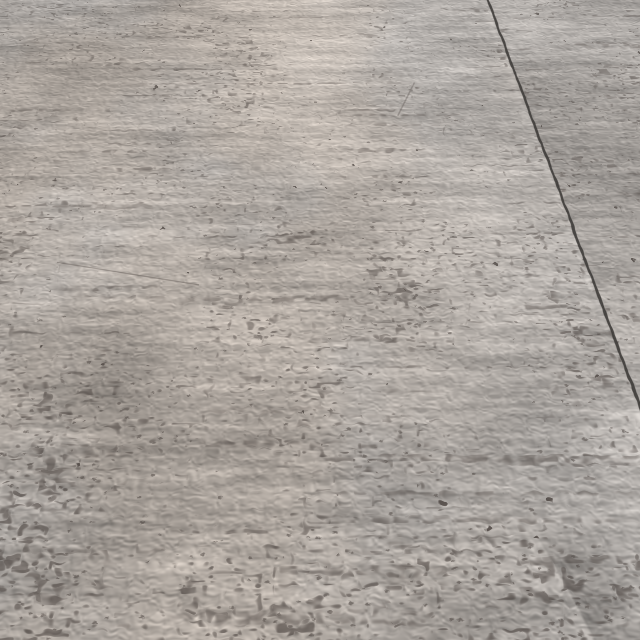
Reproduce this texture procedurally as a WebGL 1 fragment shader.

```glsl
precision highp float;
// Weathered brushed concrete seen at a slant, crossed by a dark slab joint.
// Stretched noise on a foreshortened ground plane makes the brush streaks and
// cracks, cellular noise makes the pits, and soft layered noise the stains.
uniform vec2 u_resolution;

const vec3 GREY_TINT = vec3(1.018, 0.994, 0.972);
const vec3 TAN_TINT = vec3(1.032, 0.985, 0.940);
const vec3 PIT_COLOR = vec3(0.28, 0.25, 0.235);
const vec3 JOINT_COLOR = vec3(0.24, 0.23, 0.22);
const float BASE_TONE = 0.672;
const float STAIN_CONTRAST = 0.27;
const float STREAK_CONTRAST = 0.075;
const float GRAIN_CONTRAST = 0.115;
const float HORIZON = 2.4;          // height of the vanishing line
const float JOINT_TOP = 0.762;      // where the joint meets the top edge
const float JOINT_SLOPE = 0.375;
const float JOINT_HALF_WIDTH = 0.0018;

float hash(vec2 p) {
  vec3 q = fract(p.xyx * 0.1031);
  q += dot(q, q.yzx + 33.33);
  return fract((q.x + q.y) * q.z);
}

float noise(vec2 p) {
  vec2 i = floor(p), f = fract(p);
  f = f * f * (3.0 - 2.0 * f);
  return mix(mix(hash(i), hash(i + vec2(1, 0)), f.x),
             mix(hash(i + vec2(0, 1)), hash(i + vec2(1, 1)), f.x), f.y);
}

float layeredNoise(vec2 p) {
  float sum = 0.0, weight = 0.5;
  for (int i = 0; i < 4; i++) {
    sum += weight * noise(p);
    p = p * 2.07 + 17.3;
    weight *= 0.5;
  }
  return sum / 0.9375;
}

// Cellular pits: a share of the cells holds one ragged round hole.
float pits(vec2 p, float share, float maxRadius, float soft) {
  float cover = 0.0;
  vec2 cell = floor(p);
  vec2 ragged = p + 0.25 * (vec2(noise(p * 5.0), noise(p * 5.0 + 40.0)) - 0.5);
  for (int y = -1; y <= 1; y++) {
    for (int x = -1; x <= 1; x++) {
      vec2 c = cell + vec2(x, y);
      vec2 center = c + vec2(hash(c + 3.1), hash(c + 57.7));
      float radius = maxRadius * mix(0.4, 1.0, hash(c + 91.3));
      float hole = 1.0 - smoothstep(radius - soft, radius + soft, length(ragged - center));
      cover = max(cover, hole * step(hash(c + 23.9), share));
    }
  }
  return cover;
}

float spot(vec2 p, vec2 center, vec2 size) {
  vec2 d = (p - center) / size;
  return exp(-dot(d, d));
}

float scratch(vec2 p, vec2 a, vec2 b, float halfWidth) {
  vec2 d = b - a;
  float t = clamp(dot(p - a, d) / dot(d, d), 0.0, 1.0);
  return 1.0 - smoothstep(0.0, halfWidth * 2.0, length(p - a - d * t));
}

void main() {
  vec2 uv = gl_FragCoord.xy / u_resolution;
  float pixel = 1.0 / u_resolution.y;

  // Foreshortened ground plane; the slab past the joint gets its own pattern.
  float jointX = JOINT_TOP + JOINT_SLOPE * (1.0 - uv.y) + 0.002 * (noise(uv.yy * 60.0) - 0.5);
  float jointDist = (uv.x - jointX) / sqrt(1.0 + JOINT_SLOPE * JOINT_SLOPE);
  float farSlab = step(0.0, jointDist);
  float shrink = HORIZON / (HORIZON - uv.y);
  vec2 ground = vec2((uv.x - 0.5) * shrink, HORIZON * shrink) + 7.0 + farSlab * vec2(3.7, 5.3);
  float nearness = mix(1.0, 0.7, uv.y);

  // Ragged copy of the plane breaks up straight cracks and streaks.
  vec2 ragged = ground + vec2(0.012, 0.006) * (vec2(noise(ground * 60.0), noise(ground * 70.0 + 9.0)) - 0.5);

  // Stains, fine brush streaks and embossed grain.
  float stain = layeredNoise(ground * vec2(2.6, 3.2)) - 0.5;
  float streak = noise(ragged * vec2(5.0, 42.0)) + noise(ragged * vec2(9.0, 95.0))
               + noise(ragged * vec2(17.0, 170.0)) - 1.5;
  vec2 grainAt = ragged * vec2(125.0, 200.0);
  float grain = noise(grainAt) - noise(grainAt + vec2(0.3, 0.8));
  grain += 0.75 * (noise(ragged * vec2(85.0, 110.0) + 5.0) - 0.5);
  float tone = BASE_TONE + STAIN_CONTRAST * stain + STREAK_CONTRAST * streak
             + GRAIN_CONTRAST * grain * nearness - 0.025 * farSlab;
  tone -= 0.09 * spot(uv, vec2(0.07, 0.93), vec2(0.14, 0.06));
  tone -= 0.06 * spot(uv, vec2(0.19, 0.42), vec2(0.07, 0.10));
  tone -= 0.04 * spot(uv, vec2(0.15, 0.07), vec2(0.20, 0.10));
  tone += 0.04 * spot(uv, vec2(0.58, 0.88), vec2(0.25, 0.16));

  // Curved edge of a worn patch at the lower right.
  float edge = uv.x - 0.84 - 0.55 * (0.165 - uv.y) + 0.4 * (uv.y - 0.08) * (uv.y - 0.08);
  float edgeFade = 1.0 - smoothstep(0.12, 0.19, uv.y);
  tone += edgeFade * mix(0.05 * exp(edge * 18.0), -0.07 * exp(-edge * 7.0),
                         smoothstep(-0.003, 0.003, edge));

  // Wear decides where cracks and pits gather.
  float wear = 1.5 * layeredNoise(ground * vec2(6.0, 8.0)) - 0.42 + 0.12 * (1.0 - uv.y)
             + 0.35 * spot(uv, vec2(0.13, 0.07), vec2(0.20, 0.11))
             + 0.25 * spot(uv, vec2(0.19, 0.42), vec2(0.06, 0.09))
             + 0.22 * spot(uv, vec2(0.84, 0.16), vec2(0.14, 0.15));
  wear = clamp(wear, 0.0, 1.0);
  float limit = mix(0.96, 0.60, wear);
  float crack = smoothstep(limit, limit + 0.26, noise(ragged * vec2(68.0, 135.0)));
  float blemish = smoothstep(limit, limit + 0.26, noise(ragged * vec2(80.0, 95.0) + 13.0));
  float row = noise(ragged * vec2(3.5, 110.0) + 31.0);
  float brokenLine = smoothstep(0.70, 0.95, row) * smoothstep(0.30, 0.80, noise(ragged * vec2(75.0, 110.0)));
  float smallPits = pits(ground * vec2(62.0, 85.0), 0.22 * wear * wear, 0.26, 0.13);
  float bigPits = pits(ground * 24.0, 0.028, 0.12, 0.035);
  float damage = max(max(0.60 * crack, 0.45 * brokenLine), max(0.50 * blemish, 0.55 * smallPits));
  damage = max(damage, 0.85 * bigPits);
  damage = max(damage, 0.40 * scratch(uv, vec2(0.09, 0.59), vec2(0.31, 0.555), 0.0010));
  damage = max(damage, 0.40 * scratch(uv, vec2(0.622, 0.82), vec2(0.647, 0.87), 0.0012));

  // Colour, then the joint with its pale lip.
  float tan = smoothstep(0.35, 0.65, layeredNoise(ground * 2.2 + 50.0)) * (1.0 - 0.8 * smoothstep(0.4, 0.9, uv.x));
  vec3 color = tone * mix(GREY_TINT, TAN_TINT, tan);
  color = mix(color, PIT_COLOR, damage * mix(1.0, 0.75, uv.y));
  color += 0.03 * spot(vec2(jointDist), vec2(-0.007), vec2(0.006));
  float halfWidth = JOINT_HALF_WIDTH * mix(1.25, 0.75, uv.y) * (0.7 + 0.6 * noise(uv.yy * 110.0));
  float joint = 1.0 - smoothstep(halfWidth - 0.5 * pixel, halfWidth + pixel, abs(jointDist));
  color = mix(color, JOINT_COLOR, 0.9 * joint);
  gl_FragColor = vec4(clamp(color, 0.0, 1.0), 1.0);
}
```
